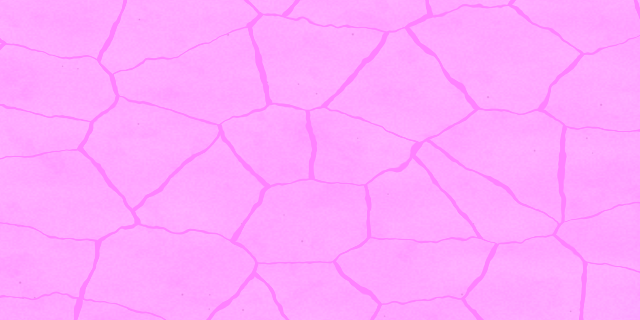
Give the GLSL for this texture, as a Shadertoy shader.

```glsl
// Pink plaster split by a net of magenta cracks, heavy where upright and fine where level.
// The net is the border of a stretched Voronoi diagram, bent by noise;
// streaky fractal noise, fine grain, ragged stains and rare specks cover the plates.

#define CELLS vec2(2.9, 4.4)     // plates per canvas height, across and up
#define JITTER 0.92              // irregularity of the plates
#define WOBBLE 0.045             // bending of the cracks
#define THIN 0.0027              // half width of level cracks
#define THICK 0.0082             // half width of upright cracks
#define SOFTNESS 0.0018          // half width of the crack rim
#define MOTTLE 0.075             // strength of the cloudy streaks
#define GRAIN 0.038              // strength of the fine grain
#define STAIN 0.022              // strength of the stains
#define PLASTER vec3(1.0, 0.655, 1.0)
#define CRACK vec3(1.0, 0.51, 1.0)
#define SPECK vec3(0.86, 0.45, 0.84)

vec2 hash2(vec2 p) {
    vec3 q = fract(vec3(p.xyx) * vec3(0.1031, 0.1030, 0.0973));
    q += dot(q, q.yzx + 33.33);
    return fract((q.xx + q.yz) * q.zy);
}

float valueNoise(vec2 p) {
    vec2 i = floor(p), f = fract(p);
    f = f * f * (3.0 - 2.0 * f);
    float low = mix(hash2(i).x, hash2(i + vec2(1, 0)).x, f.x);
    float high = mix(hash2(i + vec2(0, 1)).x, hash2(i + vec2(1, 1)).x, f.x);
    return mix(low, high, f.y);
}

// Fractal noise, centred on zero
float fbm(vec2 p) {
    float sum = 0.0, gain = 0.5;
    for (int i = 0; i < 4; i++) {
        sum += gain * (valueNoise(p) - 0.5);
        p = p * 2.03 + 17.3;
        gain *= 0.5;
    }
    return sum;
}

vec2 seedPoint(vec2 cell) {
    return cell + 0.5 + JITTER * (hash2(cell + 41.0) - 0.5);
}

// Signed distance to the nearest crack in canvas heights, negative inside
float crackDistance(vec2 p, float swell) {
    vec2 q = p * CELLS, home = floor(q), toNearest = vec2(0);
    float nearest = 1e3;
    for (int y = -1; y <= 1; y++)
    for (int x = -1; x <= 1; x++) {
        vec2 toSeed = seedPoint(home + vec2(x, y)) - q;
        float d = dot(toSeed, toSeed);
        if (d < nearest) { nearest = d; toNearest = toSeed; }
    }
    float crack = 1e3;
    for (int y = -2; y <= 2; y++)
    for (int x = -2; x <= 2; x++) {
        vec2 toSeed = seedPoint(home + vec2(x, y)) - q;
        vec2 across = toSeed - toNearest;
        if (dot(across, across) < 1e-5) continue;
        vec2 normal = normalize(across) * CELLS;
        float stretch = length(normal);
        float d = dot(0.5 * (toSeed + toNearest), normalize(across)) / stretch;
        float upright = smoothstep(0.3, 1.0, abs(normal.x) / stretch);
        crack = min(crack, d - swell * mix(THIN, THICK, upright));
    }
    return crack;
}

// Coverage of small, rare dots
float specks(vec2 p, float pixel) {
    vec2 q = p * 22.0, cell = floor(q);
    vec2 dice = hash2(cell + 7.0);
    vec2 centre = 0.2 + 0.6 * hash2(cell + 91.0);
    float radius = 0.0012 + 0.0016 * dice.y;
    float d = length(fract(q) - centre) / 22.0 - radius;
    return step(dice.x, 0.035) * (1.0 - smoothstep(-pixel, pixel, d));
}

void mainImage(out vec4 fragColor, in vec2 fragCoord) {
    float pixel = 1.0 / iResolution.y;
    vec2 p = fragCoord * pixel;

    // Plates: streaks, grain and stains shift the green channel
    float streaks = fbm(p * vec2(5.0, 13.0) + 3.0);
    float grain = valueNoise(p * vec2(170.0, 210.0)) - 0.5;
    float stain = smoothstep(0.10, 0.26, fbm(p * vec2(11.0, 17.0) + 60.0));
    stain *= 0.5 + valueNoise(p * 75.0);
    vec3 color = PLASTER;
    color.g += MOTTLE * streaks + GRAIN * grain - STAIN * stain;
    color = mix(color, SPECK, 0.7 * specks(p, pixel));

    // Cracks: bent paths of uneven width
    vec2 bend = vec2(fbm(p * 11.0 + 20.0), fbm(p * 11.0 + 80.0));
    float swell = 0.6 + 0.8 * valueNoise(p * 24.0 + 130.0);
    float d = crackDistance(p + WOBBLE * bend, swell);
    float rim = max(SOFTNESS, 0.5 * pixel);
    color = mix(color, CRACK, 1.0 - smoothstep(-rim, rim, d));

    fragColor = vec4(color, 1.0);
}
```
